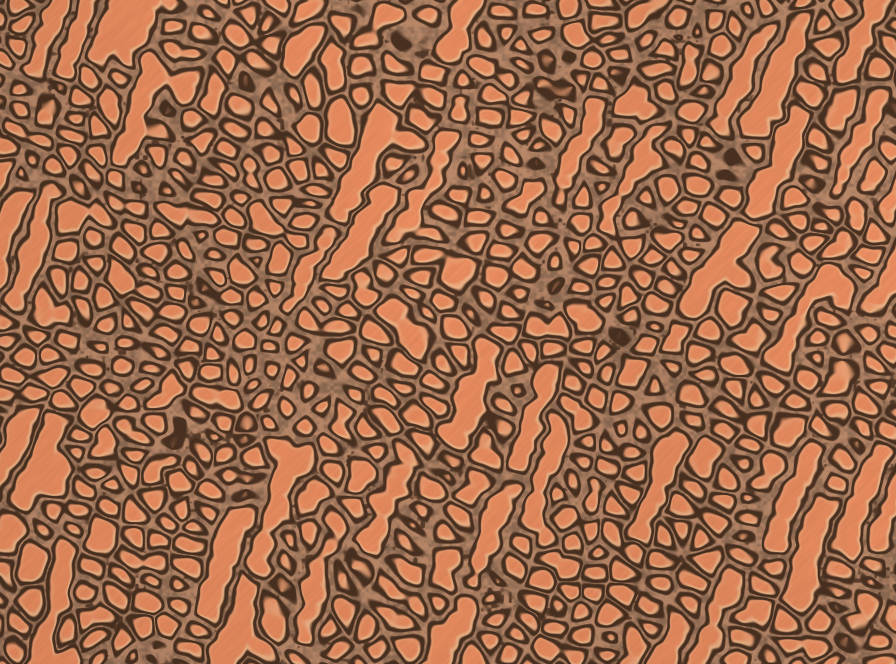
Reproduce this texture procedurally as a Shadertoy shader.

```glsl
// Polished dendritic alloy: copper grains with dark etched outlines in a tan matrix.
// Jittered cells on a tilted lattice are merged into trunks, arms and single grains;
// a soft distance between neighbouring groups gives the rounded outlines.

const vec2 CELL = vec2(0.047, 0.031);   // arm length, arm spacing
const float TILT = 0.40;                // lean of the trunks from vertical
const float SOFTNESS = 0.003;           // rounding of grain corners
const int REACH = 2;
const int COUNT = 25;

const vec3 COPPER = vec3(0.90, 0.54, 0.37);
const vec3 COPPER_DEEP = vec3(0.83, 0.49, 0.33);
const vec3 PALE_RIM = vec3(0.90, 0.68, 0.51);
const vec3 MATRIX_LIGHT = vec3(0.71, 0.52, 0.40);
const vec3 MATRIX_DARK = vec3(0.53, 0.40, 0.31);
const vec3 ETCH = vec3(0.28, 0.185, 0.125);

float hash(vec2 p) {
    return fract(sin(dot(p, vec2(127.1, 311.7))) * 43758.5453);
}

float noise(vec2 p) {
    vec2 i = floor(p), f = fract(p);
    f = f * f * (3.0 - 2.0 * f);
    return mix(mix(hash(i), hash(i + vec2(1, 0)), f.x),
               mix(hash(i + vec2(0, 1)), hash(i + vec2(1, 1)), f.x), f.y);
}

// Lattice frame with slow bending and small edge wobble.
vec2 latticeFrame(vec2 p, float tilt) {
    vec2 bend = vec2(noise(p * 4.0), noise(p * 4.0 + 37.0)) - 0.5;
    vec2 wobble = vec2(noise(p * 45.0), noise(p * 45.0 + 71.0)) - 0.5;
    p += 0.05 * bend + 0.009 * wobble;
    float c = cos(tilt), s = sin(tilt);
    return vec2(c * p.x - s * p.y, s * p.x + c * p.y);
}

vec2 trunkKey(vec2 cell) {
    return vec2(cell.x, floor((cell.y + 7.0 * hash(vec2(cell.x, 3.0))) / 6.0) + 500.0);
}

bool isTrunk(vec2 cell) {
    return hash(trunkKey(cell)) < 0.27;
}

// Cells with equal group values fuse into one grain.
float groupOf(vec2 cell) {
    if (!isTrunk(cell) && hash(cell + 19.3) < 0.2) cell.x -= 1.0;
    if (isTrunk(cell)) return hash(trunkKey(cell) + 0.37);
    vec2 pairKey = vec2(cell.x, floor(cell.y / 2.0));
    if (hash(pairKey + 53.7) < 0.22) return hash(pairKey + 211.4);
    return hash(cell + 97.6);
}

vec2 cellCentre(vec2 cell, float jitter) {
    vec2 offset = vec2(hash(cell + 11.1), hash(cell + 23.9)) - 0.5;
    if (isTrunk(cell)) offset *= 0.5;
    float stagger = hash(vec2(cell.x, 8.0)) - 0.5;
    return (cell + 0.5 + offset * jitter + vec2(0.0, stagger)) * CELL;
}

// Signed depth inside the grain: positive in copper, negative in matrix.
float grainDepth(vec2 q, float jitter, float gap) {
    float dist[COUNT];
    float group[COUNT];
    float nearest = 10.0, own = 0.0;
    vec2 home = floor(q / CELL);
    int n = 0;
    for (int y = -REACH; y <= REACH; y++) {
        for (int x = -REACH; x <= REACH; x++) {
            vec2 cell = home + vec2(x, y);
            dist[n] = length(q - cellCentre(cell, jitter));
            group[n] = groupOf(cell);
            if (dist[n] < nearest) {
                nearest = dist[n];
                own = group[n];
            }
            n++;
        }
    }
    float inner = 1e-20, outer = 1e-20;
    for (int k = 0; k < COUNT; k++) {
        float weight = exp(-dist[k] / SOFTNESS);
        if (group[k] == own) inner += weight;
        else outer += weight;
    }
    float shrink = 0.005 * pow(fract(own * 91.7), 4.0);
    return 0.5 * SOFTNESS * log(inner / outer) - gap - shrink;
}

// Tan ground with fine mottling and scattered dark pits.
vec3 matrixColor(vec2 p) {
    float mottle = 0.5 * noise(p * 60.0) + 0.5 * noise(p * 190.0);
    float pits = smoothstep(0.70, 0.86, 0.6 * noise(p * 38.0 + 5.0) + 0.4 * noise(p * 160.0));
    vec3 ground = mix(MATRIX_DARK, MATRIX_LIGHT, smoothstep(0.15, 0.75, mottle));
    return mix(ground, ETCH, 0.85 * pits);
}

// Copper with faint polishing streaks and a lit bevel.
vec3 grainColor(vec2 p, float depth, float slope) {
    float streak = noise(vec2(p.x + p.y, p.x - p.y) * vec2(25.0, 220.0));
    vec3 copper = mix(COPPER_DEEP, COPPER, 0.45 + 0.55 * streak);
    float bevel = 1.0 - smoothstep(0.0025, 0.0062, depth);
    return mix(copper, PALE_RIM, bevel * (0.3 + 0.65 * smoothstep(-0.3, 0.6, slope)));
}

void mainImage(out vec4 fragColor, in vec2 fragCoord) {
    vec2 p = fragCoord / iResolution.y;
    vec2 q = latticeFrame(p, TILT);
    float jitter = mix(0.35, 0.85, noise(p * 5.0 + 13.0));
    float gap = 0.0043 + 0.0017 * noise(p * 14.0 + 41.0);

    float depth = grainDepth(q, jitter, gap);
    const float STEP = 0.0025;
    float slope = (grainDepth(q + STEP * vec2(-0.8, 0.6), jitter, gap) - depth) / STEP;

    // Ground, etched outline, then copper.
    vec3 color = mix(matrixColor(p), ETCH, smoothstep(-0.0050, -0.0026, depth));
    color = mix(color, grainColor(p, depth, slope), smoothstep(-0.0006, 0.0022, depth));
    color *= 0.97 + 0.06 * noise(p * 3.0);
    fragColor = vec4(color, 1.0);
}
```
